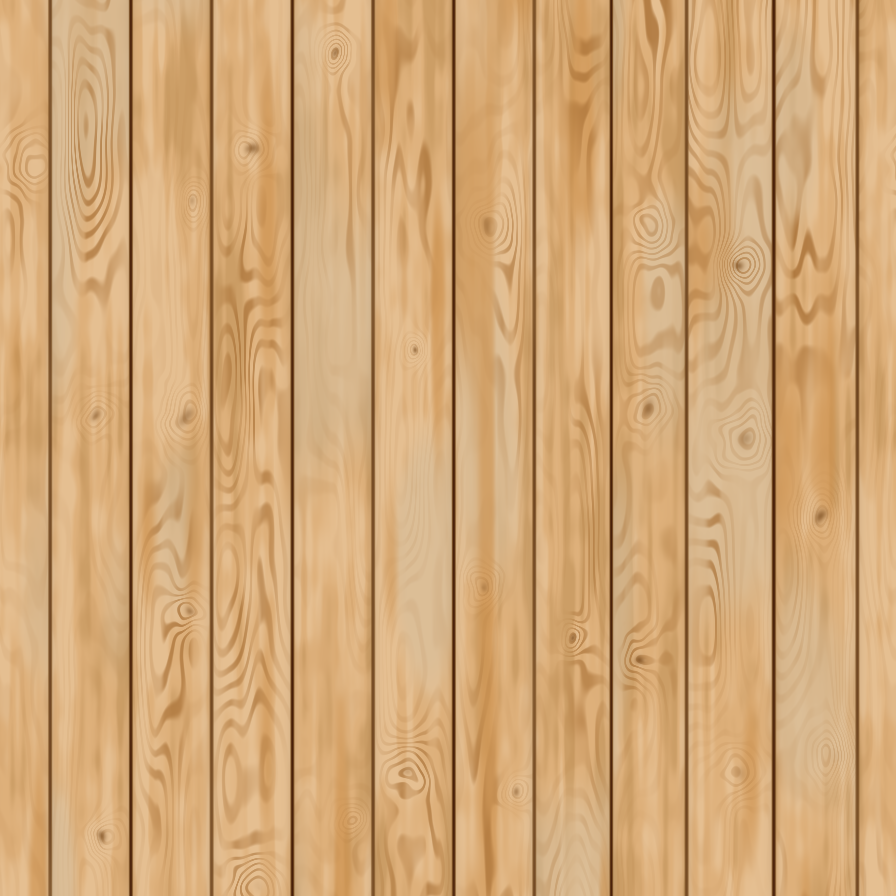
Give the GLSL for this texture, as a WebGL 2 fragment shader.

```glsl
#version 300 es
precision highp float;
// Eleven upright pine boards with dark seams of varying depth.
// Grain lines are contours of a stretched noise field that knots push into rings;
// streaks, blotches and pale weathered areas vary from board to board.

uniform vec2 u_resolution;
out vec4 fragColor;

const float BOARDS = 11.0;
const float BOARD_WIDTH = 0.0901;
const float FIRST_SEAM = 0.056;
const float SEAM_HALF_WIDTH = 0.0021;
const float SEAM_SOFTNESS = 0.0011;
const float RING_COUNT = 8.0;
const float KNOTS_PER_BOARD = 3.0;
const float GRAIN_STRENGTH = 0.8;

const vec3 PALE = vec3(0.90, 0.75, 0.57);
const vec3 HONEY = vec3(0.87, 0.69, 0.48);
const vec3 TAN = vec3(0.80, 0.62, 0.40);
const vec3 AMBER = vec3(0.80, 0.56, 0.29);
const vec3 WEATHERED = vec3(0.84, 0.74, 0.60);
const vec3 GRAIN = vec3(0.66, 0.44, 0.21);
const vec3 KNOT = vec3(0.50, 0.32, 0.14);
const vec3 SEAM_EDGE = vec3(0.48, 0.31, 0.13);
const vec3 SEAM_DARK = vec3(0.27, 0.11, 0.03);

float hash(vec2 p) {
  vec3 q = fract(vec3(p.xyx) * 0.1031);
  q += dot(q, q.yzx + 33.33);
  return fract((q.x + q.y) * q.z);
}

float noise(vec2 p) {
  vec2 cell = floor(p), f = fract(p);
  f = f * f * (3.0 - 2.0 * f);
  return mix(mix(hash(cell), hash(cell + vec2(1, 0)), f.x),
             mix(hash(cell + vec2(0, 1)), hash(cell + vec2(1, 1)), f.x), f.y);
}

// Board coordinate: whole part is the board, fraction runs across it.
// Boards are slightly narrower and shifted left near the right side.
float boardCoord(float x) {
  float bend = (x - 0.766) / 0.09;
  return (x + 0.0105 * exp(-bend * bend) - FIRST_SEAM) / BOARD_WIDTH;
}

// x: ring push on the grain field, y: pale halo, z: dark core
vec3 knots(vec2 p, float board) {
  vec3 sum = vec3(0.0);
  float spacing = 1.0 / (BOARD_WIDTH * KNOTS_PER_BOARD);
  for (float i = 0.0; i < KNOTS_PER_BOARD; i++) {
    vec2 key = vec2(board + 3.0, i + 41.0);
    float size = mix(0.45, 1.0, hash(key + 7.0));
    vec2 center = vec2(mix(0.2, 0.8, hash(key)), (i + hash(key + 19.0)) * spacing);
    vec2 offset = (p - center) * vec2(1.0, 0.85) / size;
    offset += 0.12 * (vec2(noise(p * 5.0), noise(p * 5.0 + 31.0)) - 0.5);
    float d2 = dot(offset, offset);
    float shown = step(0.3, hash(key + 53.0));
    sum += shown * vec3(0.6 * exp(-d2 * 9.0), exp(-d2 * 14.0),
                        exp(-d2 * 160.0) * hash(key + 67.0));
  }
  return sum;
}

vec3 boardColor(vec2 uv, float across, float board) {
  vec2 p = vec2(across, uv.y / BOARD_WIDTH);
  vec2 seed = vec2(board * 17.3 + 5.0, board * 9.7 + 3.0);

  // Base tone: fine fibres, wider streaks and soft blotches
  float fibre = noise(p * vec2(15.0, 0.5) + seed);
  float streak = noise(p * vec2(5.0, 0.22) + seed + 60.0);
  float blotch = noise(p * vec2(1.3, 0.65) + seed + 120.0);
  float mottle = noise(p * vec2(7.0, 3.0) + seed + 180.0);
  float tone = 0.54 + 0.28 * (fibre - 0.5) + 0.35 * (streak - 0.5)
             + 0.35 * (blotch - 0.5) + 0.16 * (mottle - 0.5)
             + 0.12 * (hash(seed) - 0.5);
  vec3 knot = knots(p, board);
  tone += 0.16 * knot.y;
  vec3 color = mix(TAN, HONEY, smoothstep(0.30, 0.50, tone));
  color = mix(color, PALE, smoothstep(0.50, 0.68, tone));

  // Pale weathering and warm resin bands along the boards
  float weather = noise(p * vec2(1.2, 0.28) + seed + 240.0);
  color = mix(color, WEATHERED, 0.65 * smoothstep(0.62, 0.85, weather));
  float resin = noise(p * vec2(3.5, 0.3) + seed + 300.0);
  color = mix(color, AMBER, 0.6 * smoothstep(0.68, 0.92, resin));

  // Contour grain, strongest in patches and on the upper right boards
  float field = noise(p * vec2(2.2, 0.42) + seed + 360.0)
              + 0.12 * noise(p * vec2(6.0, 1.6) + seed) + knot.x;
  float phase = field * RING_COUNT;
  float ring = smoothstep(0.45, 0.95, 0.5 + 0.5 * sin(6.2832 * phase));
  ring = mix(ring, 0.3, smoothstep(0.3, 0.8, fwidth(phase)));
  float patchy = smoothstep(0.48, 0.78, noise(p * vec2(1.6, 0.35) + seed + 420.0));
  float figured = smoothstep(0.66, 0.74, uv.x) * smoothstep(0.48, 0.68, uv.y)
                * (1.0 - smoothstep(0.95, 0.97, uv.x));
  float broken = smoothstep(0.2, 0.7, noise(p * vec2(8.0, 1.1) + seed + 480.0));
  float middle = smoothstep(0.0, 0.35, min(across, 1.0 - across));
  float amount = (0.12 + 0.75 * patchy * middle + 0.4 * figured) * mix(0.35, 1.0, broken);
  color = mix(color, GRAIN, GRAIN_STRENGTH * ring * min(amount + 0.25 * knot.y, 1.0));
  return mix(color, KNOT, 0.75 * knot.z);
}

void main() {
  vec2 uv = gl_FragCoord.xy / u_resolution;
  float s = boardCoord(uv.x);
  vec3 color = boardColor(uv, fract(s), mod(floor(s), BOARDS));

  // Seams: alternate ones are deeper, with slight wear along their length
  float seam = floor(s + 0.5);
  float dist = abs(s - seam) * BOARD_WIDTH;
  float soft = max(SEAM_SOFTNESS, 0.6 / u_resolution.x);
  float line = 1.0 - smoothstep(SEAM_HALF_WIDTH - soft, SEAM_HALF_WIDTH + soft, dist);
  float core = 1.0 - smoothstep(0.0, SEAM_HALF_WIDTH, dist);
  float depth = mix(0.3, 0.95, mod(seam, 2.0)) + 0.25 * (noise(vec2(seam * 7.0, uv.y * 9.0)) - 0.5);
  color *= 1.0 - 0.10 * exp(-dist / 0.004);
  color = mix(color, SEAM_EDGE, line * mix(0.7, 1.0, depth));
  color = mix(color, SEAM_DARK, core * clamp(depth, 0.0, 1.0));
  fragColor = vec4(color, 1.0);
}
```
